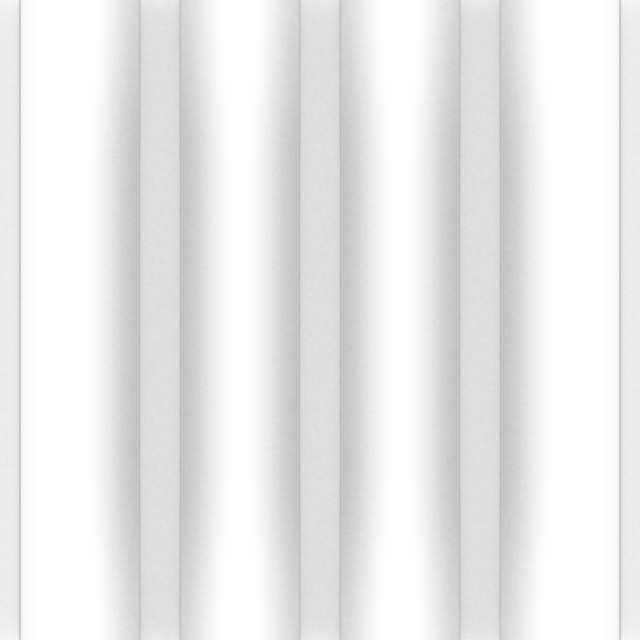
This pattern is drawn by a Shadertoy shader. Its source:

```glsl
// Soft white vertical ridges separated by flat grey grooves, with ambient shading.

const float COLUMNS = 4.0;          // grooves per canvas width
const float GROOVE_HALF = 0.03125;  // half width of a groove
const float GRAIN_CELLS = 320.0;

float hash(vec2 p) {
    p = fract(p * vec2(0.1031, 0.1137));
    p += dot(p, p.yx + 33.33);
    return fract((p.x + p.y) * p.x * 17.0);
}

float valueNoise(vec2 p) {
    vec2 cell = floor(p), f = fract(p);
    f = f * f * (3.0 - 2.0 * f);
    float low = mix(hash(cell), hash(cell + vec2(1, 0)), f.x);
    float high = mix(hash(cell + vec2(0, 1)), hash(cell + vec2(1, 1)), f.x);
    return mix(low, high, f.y);
}

// Ridge brightness at distance d from the groove edge.
float ridgeShade(float d, float open, float depth) {
    float reach = mix(0.07, 0.086, depth);
    float enclosed = 1.0 - mix(0.17, 0.25, depth) * (1.0 - smoothstep(-0.008, reach, d));
    float exposed = 1.0 - 0.045 * exp(-max(d, 0.0) / 0.012);
    return mix(enclosed, exposed, open);
}

// Groove floor brightness at distance d inside the groove edge.
float grooveShade(float d, float open, float endDistance) {
    float base = mix(0.872, 0.925, open);
    float corner = 0.035 * exp(-max(d, 0.0) / 0.006);
    float endLight = 0.045 * exp(-endDistance / 0.018);
    return base - corner + endLight;
}

void mainImage(out vec4 fragColor, in vec2 fragCoord) {
    vec2 uv = fragCoord / iResolution.xy;
    float pixel = 1.0 / iResolution.x;

    // Nearest groove and signed distance to its edge
    float index = floor(uv.x * COLUMNS + 0.5);
    float d = abs(uv.x - index / COLUMNS) - GROOVE_HALF;
    float open = (index < 0.5 || index > COLUMNS - 0.5) ? 1.0 : 0.0;

    // Shadows weaken towards the top and bottom
    float endDistance = min(uv.y, 1.0 - uv.y);
    float depth = smoothstep(-0.03, 0.28, endDistance);

    float ridge = ridgeShade(d, open, depth);
    float groove = grooveShade(-d, open, endDistance);
    float shade = mix(groove, ridge, smoothstep(-0.7 * pixel, 0.7 * pixel, d));

    // Thin crease along each edge
    float crease = 1.0 - smoothstep(0.0003, 0.0012 + pixel, abs(d));
    shade -= crease * mix(mix(0.07, 0.025, depth), 0.16, open);

    // Fine grain, only visible in shaded areas
    float grain = valueNoise(uv * GRAIN_CELLS) - 0.5;
    shade += grain * 0.018 * smoothstep(1.0, 0.9, shade);

    fragColor = vec4(vec3(clamp(shade, 0.0, 0.997)), 1.0);
}
```
